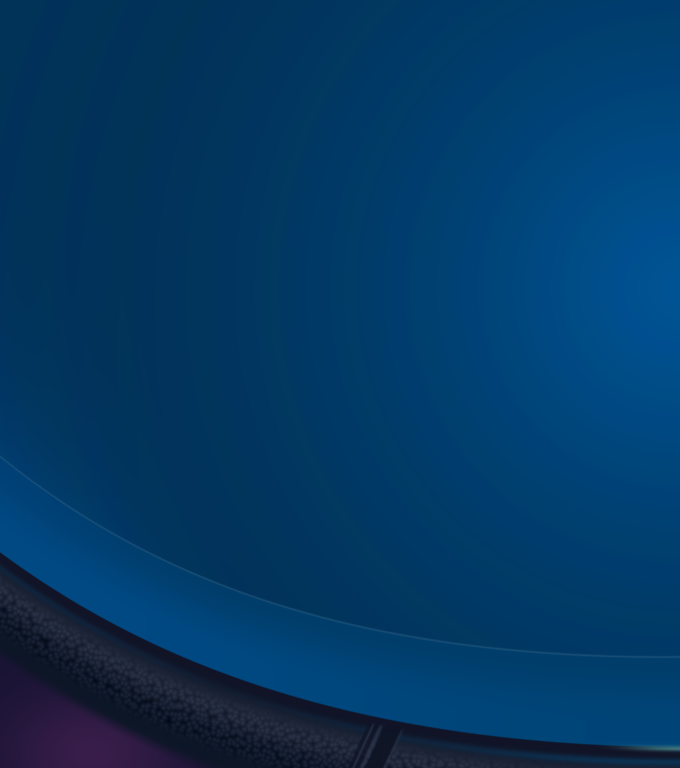
Reproduce this background procedurally as a Shadertoy shader.

```glsl
const vec3 GLOW_BLUE = vec3(0.0, 0.33, 0.59);
const vec3 MID_BLUE = vec3(0.0, 0.235, 0.415);
const vec3 DEEP_BLUE = vec3(0.005, 0.195, 0.345);
const vec3 BAND_BLUE = vec3(0.0, 0.285, 0.51);
const vec3 LINE_BLUE = vec3(0.20, 0.40, 0.54);
const vec3 LEATHER_DARK = vec3(0.05, 0.085, 0.15);
const vec3 LEATHER_LIGHT = vec3(0.15, 0.18, 0.255);
const vec3 RIM_SHADOW = vec3(0.065, 0.075, 0.15);
const vec3 REFLECTION = vec3(0.03, 0.23, 0.38);
const vec3 PURPLE_DARK = vec3(0.095, 0.075, 0.20);
const vec3 PURPLE_GLOW = vec3(0.22, 0.115, 0.29);
const vec3 SEAM_DARK = vec3(0.055, 0.075, 0.14);
const vec3 GLINT = vec3(0.28, 0.55, 0.58);

// Height of a bowl-shaped curve; shape holds its square and fourth power terms
float bowl(float x, vec2 lowest, vec2 shape) {
    float d2 = (x - lowest.x) * (x - lowest.x);
    return lowest.y + d2 * (shape.x + shape.y * d2);
}

// Soft bump of height one
float bump(float x, float center, float width) {
    float d = (x - center) / width;
    return exp(-d * d);
}

// Antialiased interval
float strip(float x, float lo, float hi, float soft) {
    return smoothstep(lo - soft, lo + soft, x) * (1.0 - smoothstep(hi - soft, hi + soft, x));
}

vec2 hash2(vec2 cell) {
    vec2 q = vec2(dot(cell, vec2(127.1, 311.7)), dot(cell, vec2(269.5, 183.3)));
    return fract(sin(q) * 43758.5);
}

// Distance to the nearest scattered cell point
float cellNoise(vec2 p) {
    vec2 cell = floor(p);
    float nearest = 2.0;
    for (int j = -1; j <= 1; j++) {
        for (int i = -1; i <= 1; i++) {
            vec2 neighbor = cell + vec2(i, j);
            nearest = min(nearest, length(neighbor + hash2(neighbor) - p));
        }
    }
    return nearest;
}

// Radial glow with faint rings, and a lift near the lower left
vec3 backdrop(vec2 p, float aboveLine) {
    float r = length(p - vec2(0.885, 0.625));
    vec3 color = mix(GLOW_BLUE, MID_BLUE, smoothstep(-0.08, 0.46, r));
    color = mix(color, DEEP_BLUE, smoothstep(0.32, 0.78, r));
    float rings = sin(r * 62.0) + 0.5 * sin(r * 131.0 + 1.0);
    color += vec3(0.0, 0.003, -0.004) * rings;
    float lift = exp(-max(aboveLine, 0.0) * 9.0) * (1.0 - smoothstep(0.0, 0.35, p.x));
    return color + vec3(0.0, 0.045, 0.085) * lift;
}

// Blue border between the thin line and the rim
vec3 border(vec2 p, float t) {
    vec3 inner = mix(vec3(0.0, 0.25, 0.455), vec3(0.0, 0.238, 0.415), smoothstep(0.0, 0.3, p.x));
    vec3 outer = mix(BAND_BLUE, vec3(0.0, 0.268, 0.465), smoothstep(0.1, 0.85, p.x));
    return mix(inner, outer, smoothstep(0.0, 0.75, t));
}

// Padded rim, shaded by depth below its upper edge
vec3 leather(vec2 p, float depth) {
    float sheen = bump(depth, 0.046, 0.026);
    vec3 color = mix(LEATHER_DARK, LEATHER_LIGHT, sheen * 0.75);
    color = mix(color, RIM_SHADOW, 1.0 - smoothstep(0.006, 0.03, depth));
    float grain = cellNoise(p * 150.0) - 0.45;
    float grainMask = strip(depth, 0.038, 0.10, 0.014);
    color -= vec3(0.10, 0.11, 0.13) * grain * grainMask;
    float reflected = bump(depth, 0.020, 0.005);
    float ends = 0.3 + 0.4 * smoothstep(0.5, 0.85, p.x) - 0.2 * bump(p.x, 0.3, 0.15);
    return mix(color, REFLECTION, reflected * ends);
}

// Slanted fold and dark strap across the rim
vec3 addSeam(vec3 color, vec2 p, float depth, float aa) {
    float s = p.x - 0.456 - 0.46 * p.y;
    float mask = smoothstep(0.006, 0.014, depth);
    color = mix(color, SEAM_DARK, mask * strip(s, -0.003, 0.012, aa) * 0.75);
    color = mix(color, SEAM_DARK, mask * strip(s, 0.019, 0.043, aa) * 0.9);
    float ridges = bump(s, 0.004, 0.0018) + bump(s, 0.015, 0.0025) + 0.6 * bump(s, 0.045, 0.002);
    return mix(color, LEATHER_LIGHT * 1.15, mask * ridges * 0.7);
}

// Dim purple ground below the rim
vec3 ground(vec2 p) {
    float glow = exp(-dot((p - vec2(0.12, 0.02)) * vec2(9.0, 13.0), (p - vec2(0.12, 0.02)) * vec2(9.0, 13.0)));
    return mix(PURPLE_DARK, PURPLE_GLOW, glow);
}

void mainImage(out vec4 fragColor, in vec2 fragCoord) {
    vec2 p = fragCoord / iResolution.y;
    float aa = 1.0 / iResolution.y;
    float lineY = bowl(p.x, vec2(0.86, 0.1445), vec2(0.235, 0.16));
    float rimY = bowl(p.x, vec2(0.89, 0.0273), vec2(0.225, 0.12));
    float aboveLine = p.y - lineY;
    float depth = rimY - p.y;

    // Blue field, border and their dividing line
    vec3 color = backdrop(p, aboveLine);
    color = mix(border(p, -aboveLine / (lineY - rimY)), color, smoothstep(-aa, aa, aboveLine));
    color = mix(color, LINE_BLUE, 0.42 * bump(aboveLine, 0.0, 0.0014));

    // Rim and ground
    vec3 rim = addSeam(leather(p, depth), p, depth, aa);
    rim = mix(rim, ground(p), smoothstep(0.118, 0.142, depth));
    color = mix(color, rim, smoothstep(-aa, aa, depth));

    // Pale glint at the right end of the rim
    float glint = bump(depth, 0.002, 0.0035) * smoothstep(0.77, 0.89, p.x);
    color = mix(color, GLINT, glint * 0.8);
    fragColor = vec4(color, 1.0);
}
```
